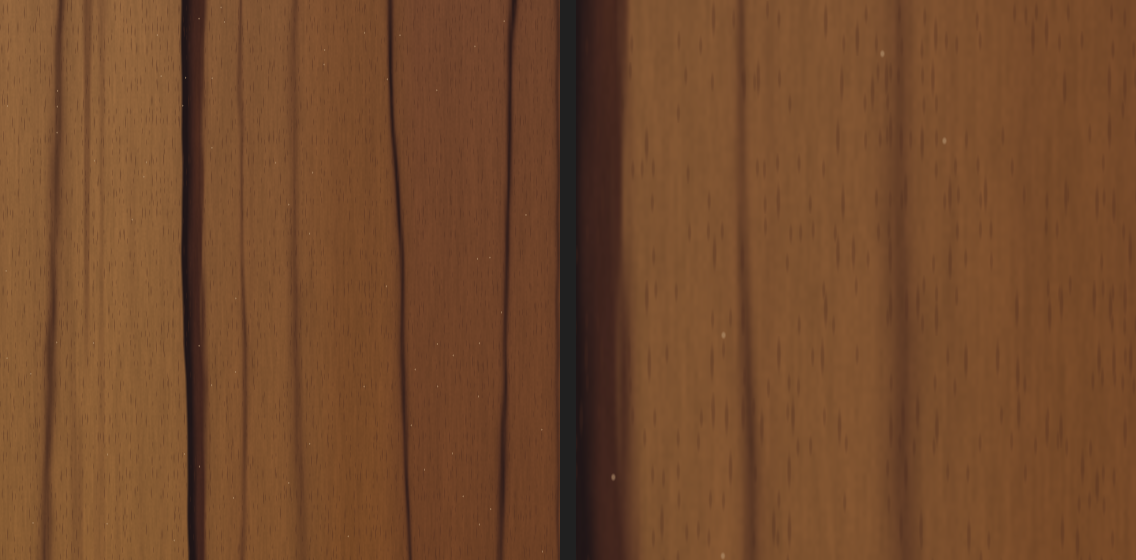
Left, the full canvas; right, a detail of the centre.
A WebGL 2 fragment shader for this texture:

```glsl
#version 300 es
precision highp float;
// Brown wood veneer: upright grain, dark wandering veins and one broad black-edged band.

uniform vec2 u_resolution;
out vec4 fragColor;

float hash(vec2 p) {
    vec3 q = fract(p.xyx * vec3(0.1031, 0.1030, 0.0973));
    q += dot(q, q.yzx + 33.33);
    return fract((q.x + q.y) * q.z);
}

float noise(vec2 p) {
    vec2 i = floor(p), f = fract(p);
    f = f * f * (3.0 - 2.0 * f);
    return mix(mix(hash(i), hash(i + vec2(1, 0)), f.x),
               mix(hash(i + vec2(0, 1)), hash(i + vec2(1, 1)), f.x), f.y);
}

// Signed horizontal distance to a wandering upright line.
float lineDistance(vec2 p, float x, float lean, float seed) {
    float bend = 0.011 * (noise(vec2(seed, p.y * 3.5)) - 0.5)
               + 0.004 * (noise(vec2(seed + 40.0, p.y * 13.0)) - 0.5);
    return p.x - x - lean * (0.5 - p.y) - bend;
}

// Short upright dashes, one at most per cell.
float dashes(vec2 p, vec2 cells, vec2 halfSize, float density, float seed) {
    vec2 id = floor(p * cells);
    vec2 jitter = 0.3 + 0.4 * vec2(hash(id + seed), hash(id + seed + 17.0));
    vec2 d = abs(p - (id + jitter) / cells) / halfSize;
    float present = step(hash(id + seed + 51.0), density);
    return present * (1.0 - smoothstep(0.3, 1.3, length(d)));
}

// Ground tone: golden on the left, redder on the right, paler at the top.
vec3 groundColor(vec2 p) {
    float broad = noise(vec2(p.x * 9.0, p.y * 0.8 + 3.0)) - 0.5;
    float x = p.x + 0.12 * broad;
    vec3 col = mix(vec3(0.545, 0.373, 0.215), vec3(0.505, 0.330, 0.190), smoothstep(0.25, 0.45, x));
    col = mix(col, vec3(0.470, 0.292, 0.160), smoothstep(0.46, 0.62, x));
    col = mix(col, vec3(0.432, 0.260, 0.157), smoothstep(0.66, 0.78, x));
    col += vec3(0.012, 0.016, 0.030) * (p.y - 0.45);
    return col * (1.0 + 0.05 * broad);
}

void main() {
    vec2 p = gl_FragCoord.xy / u_resolution;
    vec3 umber = vec3(0.285, 0.160, 0.115);
    vec3 black = vec3(0.105, 0.070, 0.080);
    vec3 col = groundColor(p);

    // Soft streaks, strongest beside the left vein
    float sway = p.x + 0.006 * noise(vec2(p.x * 6.0, p.y * 2.0));
    float streak = noise(vec2(sway * 75.0, p.y * 1.7));
    float leftPatch = exp(-pow((p.x - 0.145) / 0.045, 2.0)) * (0.3 + 0.7 * p.y);
    col *= 1.0 + 0.05 * (noise(vec2(sway * 32.0, p.y * 1.1)) - 0.5);
    col = mix(col, umber, smoothstep(0.45, 0.95, streak) * (0.07 + 0.42 * leftPatch));

    // Narrow veins: centre, lean, width, strength
    vec4 veins[6] = vec4[6](
        vec4(0.096, -0.022, 0.0100, 0.66), vec4(0.435, 0.005, 0.0045, 0.55),
        vec4(0.530, 0.010, 0.0080, 0.46), vec4(0.716, 0.040, 0.0055, 0.90),
        vec4(0.904, -0.020, 0.0065, 0.92), vec4(0.994, 0.006, 0.0050, 0.62));
    float raggedness = noise(vec2(p.x * 240.0, p.y * 9.0));
    float ink = 0.0;
    for (int i = 0; i < 6; i++) {
        vec4 v = veins[i];
        float seed = float(i) * 7.0 + 2.0;
        float d = lineDistance(p, v.x, v.y, seed);
        float fade = 0.72 + 0.4 * noise(vec2(seed + 90.0, p.y * 5.0));
        float width = v.z * (0.65 + 0.7 * noise(vec2(seed + 70.0, p.y * 6.0)));
        float core = exp(-pow(d / width, 2.0));
        float halo = 0.28 * exp(-abs(d) / (v.z * 2.2));
        ink = max(ink, v.w * fade * (core * (0.8 + 0.3 * raggedness) + halo * (1.0 - core)));
    }
    ink = min(ink, 1.0);
    col = mix(col, umber, ink);
    col = mix(col, black, 0.65 * ink * ink * ink);

    // Broad band: crisp black left edge, ragged reddish right edge
    float d = lineDistance(p, 0.328, 0.014, 63.0);
    float right = 0.044 - 0.012 * (1.0 - p.y) + 0.008 * (raggedness - 0.5);
    float band = smoothstep(-0.004, 0.002, d) * (1.0 - smoothstep(right - 0.010, right + 0.006, d));
    float fleck = noise(vec2(sway * 130.0, p.y * 4.0));
    vec3 bandColor = mix(vec3(0.225, 0.125, 0.105), vec3(0.330, 0.180, 0.120), fleck * smoothstep(0.005, 0.04, d));
    bandColor = mix(bandColor, black, 1.0 - smoothstep(0.007, 0.019, d + 0.006 * (fleck - 0.5)));
    col = mix(col, umber, 0.25 * exp(-abs(d - 0.02) / 0.025));
    col = mix(col, bandColor, 0.95 * band);

    // Fine fibres and surface grain
    float fibre = noise(vec2(sway * 260.0, p.y * 14.0)) + noise(vec2(sway * 410.0, p.y * 45.0)) - 1.0;
    float grain = noise(p * vec2(400.0, 230.0)) - 0.5;
    col *= 1.0 + 0.055 * fibre + 0.04 * grain;

    // Dark pores and sparse pale specks
    float pores = dashes(p, vec2(105.0, 30.0), vec2(0.0013, 0.011), 0.28, 5.0);
    pores = max(pores, 0.8 * dashes(p + 0.37, vec2(150.0, 55.0), vec2(0.0011, 0.006), 0.25, 23.0));
    col = mix(col, umber, 0.32 * pores);
    float specks = dashes(p, vec2(44.0, 40.0), vec2(0.0014, 0.0022), 0.035, 88.0);
    col = mix(col, vec3(0.70, 0.57, 0.43), 0.6 * specks);

    fragColor = vec4(clamp(col, 0.0, 1.0), 1.0);
}
```
